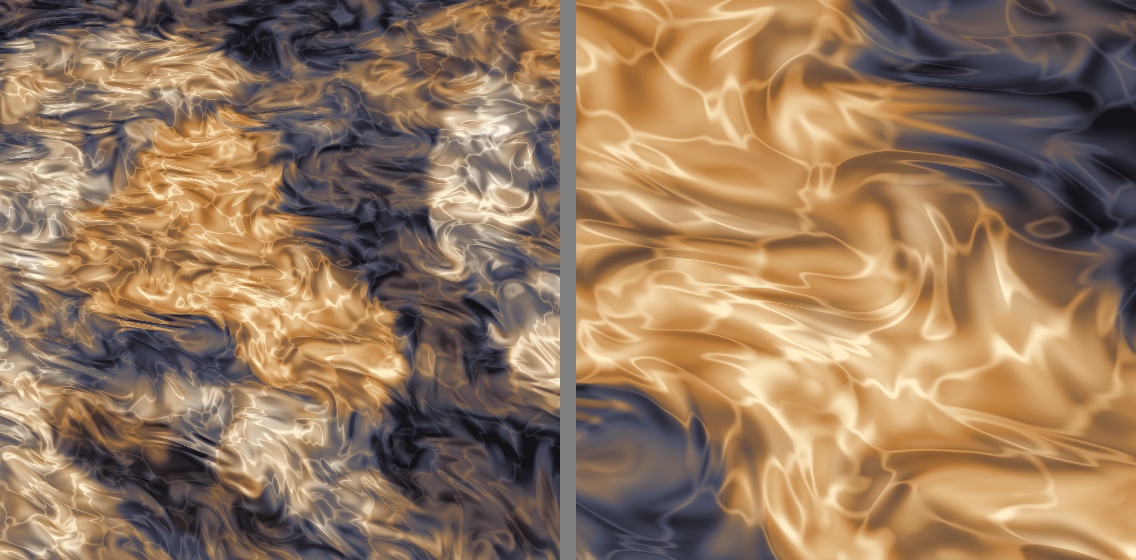
Left: the whole. Right: its middle third, enlarged.
This texture is drawn by a three.js fragment shader. Its source:

```glsl
// Shallow rippling water over a bed of ochre, pale and slate stones.
// Layered warped sines form the surface; its slope bends the view of the bed,
// and its height plus a cellular light net pick a tone from two colour ramps.
varying vec2 vUv;

vec2 hash2(vec2 p) {
  vec3 q = fract(p.xyx * vec3(0.1031, 0.1030, 0.0973));
  q += dot(q, q.yzx + 33.33);
  return fract((q.xx + q.yz) * q.zy);
}

mat2 rotation(float a) {
  return mat2(cos(a), -sin(a), sin(a), cos(a));
}

// Surface height: each octave is turned, enlarged and folded by the last
float waves(vec2 p) {
  float height = 0.0, amp = 0.5;
  for (int i = 0; i < 5; i++) {
    p = mat2(0.8, 0.6, -0.6, 0.8) * p * 1.38 + 1.7;
    p += 0.65 * sin(p.yx * 0.9 + vec2(0.4, 2.1));
    height += amp * sin(p.x) * cos(p.y);
    amp *= 0.68;
  }
  return height;
}

// Gap between the two nearest cell points: zero along cell borders
float cellGap(vec2 p) {
  vec2 base = floor(p);
  float near = 8.0, next = 8.0;
  for (int j = -1; j <= 1; j++) {
    for (int i = -1; i <= 1; i++) {
      vec2 cell = base + vec2(float(i), float(j));
      float d = length(cell + hash2(cell) - p);
      next = min(next, max(near, d));
      near = min(near, d);
    }
  }
  return next - near;
}

// Lay one soft elliptical patch of (lightness, warmth) on the bed
void lay(inout vec2 bed, vec2 p, vec2 centre, vec2 radii, float angle, vec2 stone) {
  float d = length(rotation(angle) * (p - centre) / radii);
  bed = mix(bed, stone, smoothstep(1.2, 0.85, d));
}

vec2 riverBed(vec2 p) {
  vec2 bed = vec2(0.36, 0.15);
  // Far bank
  lay(bed, p, vec2(0.38, 1.0), vec2(0.62, 0.11), 0.0, vec2(0.17, 0.05));
  lay(bed, p, vec2(0.90, 0.94), vec2(0.24, 0.08), 0.2, vec2(0.42, 0.55));
  lay(bed, p, vec2(0.19, 0.86), vec2(0.22, 0.09), 0.0, vec2(0.57, 0.40));
  // Slate pool and pale stones
  lay(bed, p, vec2(0.66, 0.64), vec2(0.21, 0.12), 0.2, vec2(0.20, 0.0));
  lay(bed, p, vec2(0.86, 0.69), vec2(0.09, 0.17), -0.2, vec2(0.68, 0.20));
  lay(bed, p, vec2(0.07, 0.62), vec2(0.14, 0.12), 0.0, vec2(0.60, 0.03));
  lay(bed, p, vec2(0.98, 0.39), vec2(0.10, 0.13), 0.0, vec2(0.60, 0.25));
  lay(bed, p, vec2(0.74, 0.47), vec2(0.21, 0.06), -0.7, vec2(0.18, 0.10));
  // Ochre boulder
  lay(bed, p, vec2(0.36, 0.67), vec2(0.14, 0.12), 0.3, vec2(0.58, 1.0));
  lay(bed, p, vec2(0.36, 0.51), vec2(0.26, 0.14), -0.2, vec2(0.58, 0.95));
  lay(bed, p, vec2(0.56, 0.40), vec2(0.17, 0.12), -0.6, vec2(0.62, 0.95));
  lay(bed, p, vec2(0.28, 0.36), vec2(0.15, 0.06), 0.1, vec2(0.30, 0.10));
  // Near shallows
  lay(bed, p, vec2(0.48, 0.19), vec2(0.24, 0.10), -0.4, vec2(0.58, 0.22));
  lay(bed, p, vec2(0.04, 0.16), vec2(0.13, 0.24), 0.1, vec2(0.62, 0.35));
  lay(bed, p, vec2(0.31, 0.14), vec2(0.25, 0.07), -0.5, vec2(0.22, 0.40));
  lay(bed, p, vec2(0.88, 0.17), vec2(0.22, 0.15), -0.3, vec2(0.16, 0.05));
  return bed;
}

// Five tones from shadow to glare
vec3 ramp(float v, vec3 shadow, vec3 low, vec3 mid, vec3 high, vec3 glare) {
  vec3 c = mix(shadow, low, clamp(v * 4.0, 0.0, 1.0));
  c = mix(c, mid, clamp(v * 4.0 - 1.0, 0.0, 1.0));
  c = mix(c, high, clamp(v * 4.0 - 2.0, 0.0, 1.0));
  return mix(c, glare, clamp(v * 4.0 - 3.0, 0.0, 1.0));
}

// Ripples flatten with distance and slant toward the near right
vec2 rippleSpace(vec2 p) {
  return vec2(20.0 * p.x, 30.0 * p.y + 9.0 * p.y * p.y + 13.0 * p.x * (1.0 - p.y));
}

void main() {
  // Surface height and slope
  vec2 q = rippleSpace(vUv);
  float e = 0.003;
  float height = waves(q);
  vec2 slope = vec2(waves(rippleSpace(vUv + vec2(e, 0.0))),
                    waves(rippleSpace(vUv + vec2(0.0, e)))) - height;
  slope *= 0.02 / e;
  slope /= 1.0 + 0.5 * length(slope);

  // Refracted bed and the net of focused light
  vec2 bed = riverBed(vUv + 0.03 * slope);
  float swell = waves(q * 0.45 + 9.0);
  float gap = cellGap(q * vec2(0.75, 0.62) + 0.55 * slope + 0.8 * swell);
  float net = smoothstep(0.22, 0.0, gap);

  // Glassy contour bands, lit slopes and glints
  float bands = sin(5.0 * height + 3.0 * swell);
  float tone = bed.x + (0.55 + 0.6 * bed.x) * (0.19 * bands + 0.13 * slope.y + 0.12 * swell);
  tone += 0.24 * net * (0.25 + bed.x) - 0.03;
  tone += 0.25 * smoothstep(0.55, 0.95, height);
  float warmth = clamp(bed.y + 0.28 * sin(4.0 * swell + 2.0 * height) + 0.15 * net, 0.0, 1.0);

  vec3 cool = ramp(tone, vec3(0.08, 0.07, 0.09), vec3(0.29, 0.30, 0.38),
    vec3(0.52, 0.46, 0.41), vec3(0.77, 0.72, 0.66), vec3(0.98, 0.96, 0.91));
  vec3 ochre = ramp(tone, vec3(0.13, 0.08, 0.06), vec3(0.42, 0.26, 0.14),
    vec3(0.74, 0.49, 0.23), vec3(0.85, 0.67, 0.45), vec3(1.0, 0.93, 0.78));
  gl_FragColor = vec4(mix(cool, ochre, warmth), 1.0);
}
```
